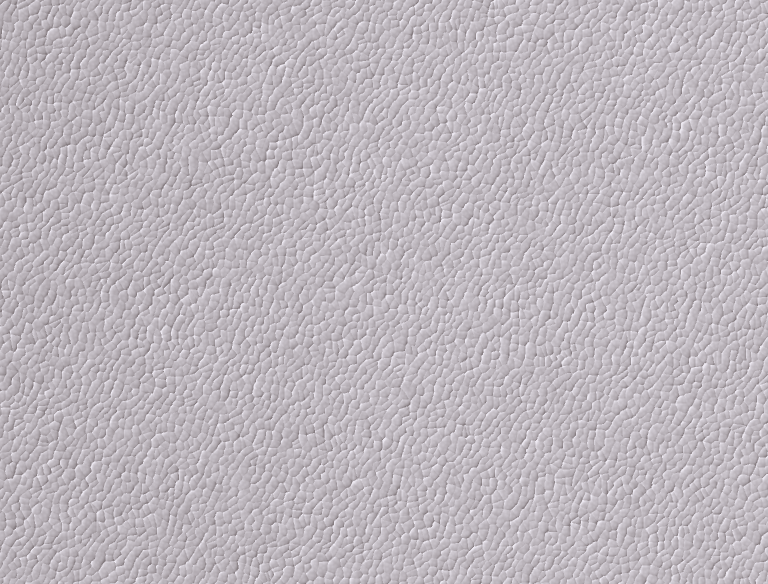
This texture is drawn by a WebGL 1 fragment shader. Its source:

```glsl
precision highp float;
// Draws pale lilac-grey pebbled leather, lit from the upper left.
uniform vec2 u_resolution;

const vec3 SHADOW = vec3(0.63, 0.60, 0.62);
const vec3 HIGHLIGHT = vec3(0.84, 0.82, 0.85);
const float PEBBLES_PER_HEIGHT = 74.0;
const float PORES_PER_HEIGHT = 150.0;
const float GRAIN_ANGLE = 1.15;

vec2 hash2(vec2 cell) {
  vec3 q = fract(cell.xyx * vec3(0.1031, 0.1030, 0.0973));
  q += dot(q, q.yzx + 33.33);
  return fract((q.xx + q.yz) * q.zy);
}

mat2 rotation(float angle) {
  float c = cos(angle), s = sin(angle);
  return mat2(c, -s, s, c);
}

// Vector from p to the closest cell point; its cell goes to nearestCell.
vec2 nearestPoint(vec2 p, float jitter, out vec2 nearestCell) {
  vec2 base = floor(p), nearest = vec2(8.0);
  nearestCell = base;
  for (int y = -1; y <= 1; y++) {
    for (int x = -1; x <= 1; x++) {
      vec2 cell = base + vec2(float(x), float(y));
      vec2 toPoint = cell + 0.5 + jitter * (hash2(cell) - 0.5) - p;
      if (dot(toPoint, toPoint) < dot(nearest, nearest)) {
        nearest = toPoint;
        nearestCell = cell;
      }
    }
  }
  return nearest;
}

// Rounded pebble: xy = surface tilt, z = groove depth, w = cell tone.
vec4 pebble(vec2 p, float jitter, float roundness) {
  vec2 home;
  vec2 toHome = nearestPoint(p, jitter, home);
  vec2 tilt = vec2(0.0);
  float groove = 0.0;
  for (int y = -2; y <= 2; y++) {
    for (int x = -2; x <= 2; x++) {
      vec2 cell = home + vec2(float(x), float(y));
      vec2 toPoint = cell + 0.5 + jitter * (hash2(cell) - 0.5) - p;
      vec2 across = toPoint - toHome;
      if (dot(across, across) > 0.0001) {
        vec2 outward = normalize(across);
        float edge = dot(0.5 * (toPoint + toHome), outward);
        // Both sides of a crease share one depth, so some creases fade.
        float depth = 0.2 + 1.1 * hash2(home + cell + 37.0).y;
        tilt += depth * outward * exp(-roundness * edge);
        groove = max(groove, depth * exp(-12.0 * edge));
      }
    }
  }
  return vec4(tilt, groove, hash2(home + 71.0).x);
}

// Slow bending of the grain, in pebble units.
vec2 bend(vec2 p) {
  return 0.3 * sin(p.yx * vec2(0.31, 0.27) + 1.7 * sin(p * 0.11))
       + 0.16 * sin(p.yx * vec2(0.93, 1.07) + p * 0.4);
}

// Broad light: darker at the left, softly mottled.
float broadLight(vec2 uv, float aspect) {
  float sweep = smoothstep(-0.1, 0.75, uv.x / aspect);
  float mottle = sin(uv.x * 9.0 + 2.0 * sin(uv.y * 5.0))
               * sin(uv.y * 8.0 + 1.5 * sin(uv.x * 6.0));
  return 0.14 * (sweep - 0.6) + 0.02 * mottle;
}

float leatherTone(vec2 uv, vec2 lightDirection) {
  mat2 turn = rotation(GRAIN_ANGLE);
  vec2 p = turn * uv * PEBBLES_PER_HEIGHT * vec2(0.95, 1.05);
  vec4 bump = pebble(p + bend(p), 0.88, 5.5);
  float lit = dot(bump.xy, turn * lightDirection);
  vec2 poreCell;
  float pore = length(nearestPoint(uv * PORES_PER_HEIGHT, 1.0, poreCell));
  return 0.52 + 0.68 * lit - 0.06 * bump.z
       + 0.15 * (bump.w - 0.5) + 0.34 * (0.46 - pore);
}

void main() {
  float aspect = u_resolution.x / u_resolution.y;
  vec2 lightDirection = normalize(vec2(-0.8, 0.6));
  float tone = 0.0;
  // Four spread samples per pixel soften the creases.
  for (int i = 0; i < 4; i++) {
    float n = float(i);
    vec2 offset = 0.7 * (vec2(mod(n, 2.0), floor(n * 0.5)) - 0.5);
    vec2 uv = (gl_FragCoord.xy + offset) / u_resolution.y;
    tone += 0.25 * leatherTone(uv, lightDirection);
  }
  tone += broadLight(gl_FragCoord.xy / u_resolution.y, aspect);
  gl_FragColor = vec4(mix(SHADOW, HIGHLIGHT, clamp(tone, -0.5, 1.4)), 1.0);
}
```
